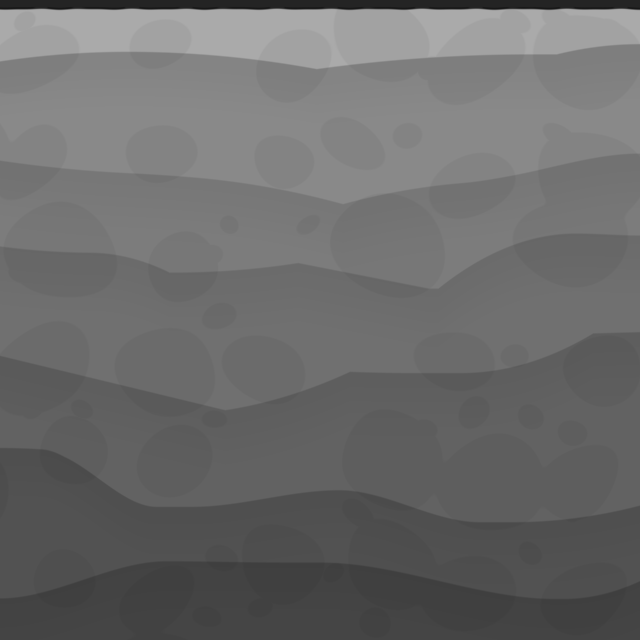
A Shadertoy shader for this texture:

```glsl
// Cross-section of grey soil strata with wavy ridges, faint pebbles and a dark top crust.

const int   RIDGES       = 6;
const float BAND_TONE[7] = float[7](0.665, 0.525, 0.475, 0.428, 0.375, 0.315, 0.265);
const float CRUST_TONE   = 0.14;
const float CRUST_DEPTH  = 0.0145;
const float RIM_TONE     = 0.09;
const float RIM_WIDTH    = 0.0022;
const float EDGE_SOFT    = 0.0016;
const float BAND_FADE    = 0.022;   // brightening from the top of a band downwards
const float FADE_DEPTH   = 0.11;
const float PEBBLE_SHADE = 0.955;
const float LARGE_GRID   = 6.0;
const float SMALL_GRID   = 13.0;
const float MERGE        = 0.07;    // how readily close pebbles flow together

// Easing pieces: straight, flat start, flat end
float line(float x, float a, float b)  { return clamp((x - a) / (b - a), 0.0, 1.0); }
float accel(float x, float a, float b) { float t = line(x, a, b); return t * t; }
float decel(float x, float a, float b) { float t = line(x, a, b); return t * (2.0 - t); }

// Depth below the top of each ridge, built from successive rises and falls
float ridgeDepth(int i, float x) {
    if (i == 0) return 0.096 - 0.015 * decel(x, 0.0, 0.2) + 0.027 * accel(x, 0.2, 0.495)
                     - 0.023 * decel(x, 0.495, 0.83) - 0.016 * decel(x, 0.87, 1.0);
    if (i == 1) return 0.251 + 0.022 * decel(x, 0.0, 0.3) + 0.046 * accel(x, 0.2, 0.536)
                     - 0.036 * decel(x, 0.536, 0.8) - 0.043 * smoothstep(0.72, 1.0, x);
    if (i == 2) return 0.385 + 0.010 * decel(x, 0.0, 0.15) + 0.031 * accel(x, 0.14, 0.265)
                     - 0.015 * accel(x, 0.27, 0.466) + 0.040 * line(x, 0.466, 0.67)
                     - 0.086 * decel(x, 0.685, 0.9) + 0.003 * smoothstep(0.9, 1.0, x);
    if (i == 3) return 0.556 + 0.085 * line(x, 0.0, 0.352) - 0.030 * line(x, 0.352, 0.547)
                     - 0.030 * accel(x, 0.352, 0.547) + 0.002 * decel(x, 0.547, 0.65)
                     - 0.062 * accel(x, 0.72, 0.927) - 0.002 * line(x, 0.927, 1.0);
    if (i == 4) return 0.700 + 0.005 * accel(x, 0.0, 0.1) + 0.087 * smoothstep(0.065, 0.245, x)
                     - 0.026 * smoothstep(0.3, 0.53, x) + 0.050 * smoothstep(0.53, 0.75, x)
                     - 0.026 * accel(x, 0.8, 1.0);
    return 0.935 - 0.058 * smoothstep(0.0, 0.26, x) + 0.002 * smoothstep(0.26, 0.45, x)
         + 0.057 * smoothstep(0.5, 0.87, x) - 0.028 * accel(x, 0.88, 1.0);
}

vec2 hash2(vec2 p) {
    return fract(sin(vec2(dot(p, vec2(127.1, 311.7)), dot(p, vec2(269.5, 183.3)))) * 4375.85);
}

float smoothMin(float a, float b, float k) {
    float h = max(k - abs(a - b), 0.0) / k;
    return min(a, b) - 0.25 * h * h * k;
}

// Cellular field of tilted ellipses; returns signed distance in canvas units
float pebbleField(vec2 p, float grid, float presence, vec2 sizes) {
    p *= grid;
    vec2 home = floor(p);
    float dist = 1.0;
    for (int j = -1; j <= 1; j++)
    for (int i = -1; i <= 1; i++) {
        vec2 cell = home + vec2(i, j);
        vec2 spot = hash2(cell + grid);
        vec2 form = hash2(cell + 37.0);
        if (hash2(cell + 71.0).x > presence) continue;
        vec2 q = p - cell - mix(vec2(0.25), vec2(0.75), spot);
        float tilt = (form.y - 0.5) * 1.6;
        q = mat2(cos(tilt), sin(tilt), -sin(tilt), cos(tilt)) * q;
        vec2 axes = mix(sizes.x, sizes.y, form.x) * vec2(1.15, 0.75 + 0.35 * spot.x);
        float ellipse = (length(q / axes) - 1.0) * min(axes.x, axes.y);
        dist = smoothMin(dist, ellipse, MERGE);
    }
    return dist / grid;
}

void mainImage(out vec4 fragColor, in vec2 fragCoord) {
    vec2 uv = fragCoord / iResolution.xy;
    float depth = 1.0 - uv.y;
    float soft = max(EDGE_SOFT, 0.75 / iResolution.y);

    // Stacked bands, each slightly lighter towards its foot
    float tone = BAND_TONE[0];
    for (int i = 0; i < RIDGES; i++) {
        float below = depth - ridgeDepth(i, uv.x);
        float fade = BAND_FADE * (smoothstep(0.0, FADE_DEPTH, below) - 0.4);
        fade *= BAND_TONE[i + 1] / BAND_TONE[1];
        tone = mix(tone, BAND_TONE[i + 1] + fade, smoothstep(-soft, soft, below));
    }

    // Faint pebbles with gently bent outlines
    vec2 bent = uv + 0.006 * sin(uv.yx * vec2(31.0, 27.0) + vec2(0.6, 2.1));
    float pebble = min(pebbleField(bent, LARGE_GRID, 0.85, vec2(0.24, 0.48)),
                       pebbleField(bent, SMALL_GRID, 0.22, vec2(0.15, 0.32)));
    tone *= mix(PEBBLE_SHADE, 1.0, smoothstep(-soft, soft, pebble));

    // Dark crust with an uneven, broken rim
    float wobble = sin(uv.x * 83.0) + 0.6 * sin(uv.x * 139.0 + 1.3);
    float crustEdge = CRUST_DEPTH + 0.0006 * wobble;
    float rim = 1.0 - smoothstep(0.0, RIM_WIDTH, abs(depth - crustEdge + RIM_WIDTH));
    float crust = mix(CRUST_TONE, RIM_TONE, rim * smoothstep(-0.9, -0.3, wobble));
    tone = mix(crust, tone, smoothstep(-soft, soft, depth - crustEdge));

    fragColor = vec4(vec3(tone), 1.0);
}
```
